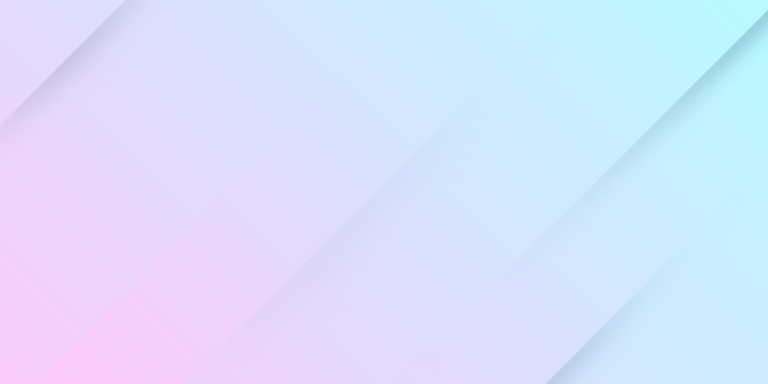
A WebGL 2 fragment shader for this background:

```glsl
#version 300 es
precision highp float;
// Pastel pink-to-cyan backdrop of overlapping diagonal paper sheets.
// A linear gradient runs along the sheets; each edge shifts the gradient
// and casts a soft shadow that fades along its length.
uniform vec2 u_resolution;
out vec4 outColor;

const vec3 PINK = vec3(0.985, 0.785, 0.992);
const vec3 CYAN = vec3(0.730, 0.975, 1.0);
const vec3 SHADE = vec3(1.0, 0.88, 0.68); // light absorbed by a shadow

const int EDGES = 5;
// Per edge: position across, gradient shift, and span along which it fades
const vec4 SHEETS[EDGES] = vec4[EDGES](
    vec4(-0.674, -0.04, 1.0, 3.0),
    vec4( 0.086, -0.25, 0.3, 2.0),
    vec4( 0.478,  0.14, 0.4, 2.1),
    vec4( 1.026, -0.10, 1.4, 2.8),
    vec4( 1.420,  0.30, 1.4, 2.5));
// Per edge: shadow strength, width, centre along the edge, and spread
const vec4 SHADOWS[EDGES] = vec4[EDGES](
    vec4(0.105, 0.070, 1.05, 0.40),
    vec4(0.000, 0.050, 1.00, 1.00),
    vec4(0.030, 0.110, 1.25, 0.60),
    vec4(0.190, 0.060, 3.10, 0.85),
    vec4(0.125, 0.065, 1.35, 0.50));

float bell(float x, float centre, float spread) {
    float t = (x - centre) / spread;
    return exp(-t * t);
}

// Antialiased coverage of the side beyond an edge
float beyond(float distanceToEdge, float softness) {
    return smoothstep(-softness, softness, distanceToEdge);
}

// Gradient offset added past an edge, vanishing along the sheet
float sheetShift(vec4 sheet, float across, float along, float softness) {
    float fade = 1.0 - smoothstep(sheet.z, sheet.w, along);
    return sheet.y * fade * beyond(across - sheet.x, softness);
}

// Shadow darkest at the edge, easing away across the sheet below
float sheetShadow(vec4 shadow, float offset, float along, float softness) {
    float falloff = bell(max(offset, 0.0), 0.0, shadow.y);
    return shadow.x * falloff * bell(along, shadow.z, shadow.w)
        * beyond(offset, softness);
}

vec3 pastel(float along) {
    return mix(PINK, CYAN, clamp(along / 3.0, 0.0, 1.0));
}

void main() {
    vec2 p = gl_FragCoord.xy / u_resolution.y;
    p.x *= 2.0 * u_resolution.y / u_resolution.x; // keep a 2:1 layout
    float across = p.x - p.y;
    float along = p.x + p.y;
    float softness = 1.2 / u_resolution.y;

    // Accumulate every sheet edge
    float shift = 0.13;
    float shadow = 0.0;
    for (int i = 0; i < EDGES; i++) {
        shift += sheetShift(SHEETS[i], across, along, softness);
        shadow += sheetShadow(SHADOWS[i], across - SHEETS[i].x, along, softness);
    }

    vec3 color = pastel(along + shift) * (1.0 - shadow * SHADE);
    outColor = vec4(color, 1.0);
}
```
